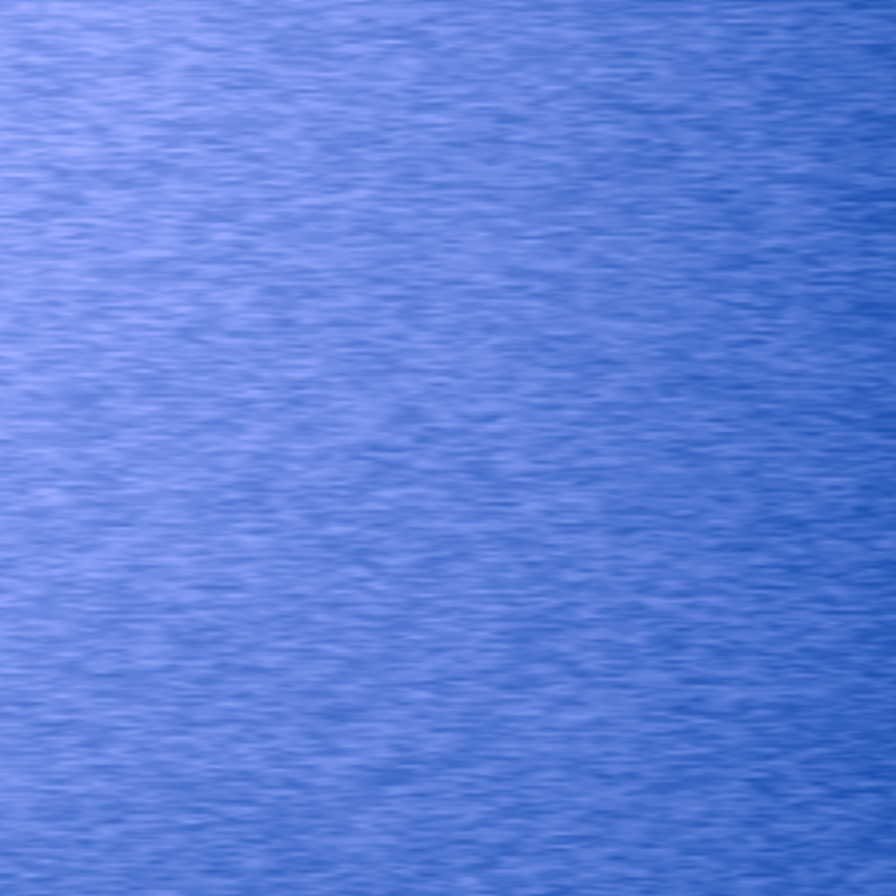
A Shadertoy shader for this texture:

```glsl
float hash(vec2 p) {
    return fract(sin(dot(p, vec2(12.9898, 78.233))) * 43758.5453);
}

// One row of smooth noise, slid sideways so that rows never line up
float rowNoise(float x, float row) {
    x += 17.0 * hash(vec2(row, 3.7));
    float cell = floor(x);
    float blend = smoothstep(0.0, 1.0, x - cell);
    return mix(hash(vec2(cell, row)), hash(vec2(cell + 1.0, row)), blend);
}

// Long horizontal streaks, centred on zero
float streaks(vec2 p) {
    float row = floor(p.y);
    float blend = smoothstep(0.0, 1.0, p.y - row);
    return mix(rowNoise(p.x, row), rowNoise(p.x, row + 1.0), blend) - 0.5;
}

void mainImage(out vec4 fragColor, in vec2 fragCoord) {
    vec2 uv = fragCoord / iResolution.xy;

    // Sheen: bright at the upper left, falling off to the right and below
    float drop = 1.0 - uv.y;
    float tone = 0.94 - 0.62 * uv.x - 0.22 * pow(uv.x, 3.0);
    tone -= 0.5 * drop * drop * (1.0 - 0.85 * uv.x);

    // Brushed grain, from fine scratches to broad bands
    tone += 0.36 * streaks(uv * vec2(34.0, 215.0));
    tone += 0.32 * streaks(uv * vec2(56.0, 256.0) + 31.0);
    tone += 0.17 * streaks(uv * vec2(24.0, 130.0) + 67.0);
    tone += 0.07 * streaks(uv * vec2(9.0, 36.0) + 113.0);

    // Blue metal
    vec3 deepBlue = vec3(0.19, 0.375, 0.75);
    vec3 paleBlue = vec3(0.57, 0.65, 0.985);
    vec3 color = mix(deepBlue, paleBlue, tone);
    fragColor = vec4(clamp(color, 0.0, 1.0), 1.0);
}
```
